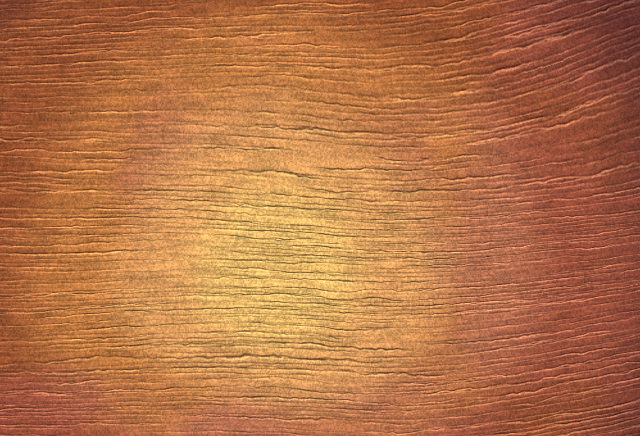
Write a WebGL 1 fragment shader that draws this texture.

```glsl
precision highp float;
uniform vec2 u_resolution;

#define COARSE_ROWS 46.0
#define FINE_ROWS 92.0
#define GROOVE_WIDTH 0.0018
#define GROOVE_DEPTH 0.85
#define RIDGE_LIGHT 0.90
#define GRIT 0.27
#define FALLOFF 1.02
#define GLOW_CENTER vec2(0.64, 0.37)

const vec3 GOLD = vec3(0.94, 0.74, 0.42);
const vec3 AMBER = vec3(0.88, 0.62, 0.37);
const vec3 ORANGE = vec3(0.75, 0.47, 0.25);
const vec3 ROSE = vec3(0.71, 0.43, 0.31);
const vec3 BROWN = vec3(0.58, 0.31, 0.18);
const vec3 MAROON = vec3(0.39, 0.19, 0.17);

float hash(vec2 p) {
  vec3 q = fract(vec3(p.xyx) * 0.1031);
  q += dot(q, q.yzx + 33.33);
  return fract((q.x + q.y) * q.z);
}

float noise(vec2 p) {
  vec2 i = floor(p);
  vec2 f = fract(p);
  f = f * f * (3.0 - 2.0 * f);
  return mix(mix(hash(i), hash(i + vec2(1.0, 0.0)), f.x),
             mix(hash(i + vec2(0.0, 1.0)), hash(i + vec2(1.0)), f.x), f.y);
}

float fbm(vec2 p) {
  float sum = 0.0;
  float gain = 0.5;
  for (int i = 0; i < 4; i++) {
    sum += gain * noise(p);
    p = p * 2.03 + 17.1;
    gain *= 0.5;
  }
  return sum;
}

// Height of the grain line through p: fans upward at right, sags in the middle
float grainHeight(vec2 p) {
  float top = smoothstep(0.5, 1.2, p.y);
  float middle = smoothstep(0.25, 0.55, p.y) * (1.0 - smoothstep(0.55, 0.95, p.y));
  float right = max(p.x - 0.75, 0.0);
  float bend = 0.07 * top * p.x - 0.05 * middle * p.x + 0.14 * right * right;
  bend += 0.03 * (noise(p * vec2(2.0, 2.6) + 4.0) - 0.5);
  return p.y - bend;
}

// x: dark groove, y: lit lip just below it
vec2 grooves(vec2 p, float height, float rows, float seed) {
  float s = height * rows + 1.2 * noise(vec2(p.x * 1.6, height * 9.0) + seed);
  s += 0.75 * (fbm(vec2(p.x * 14.0, height * 18.0) + seed) - 0.5);
  s += 0.16 * (noise(vec2(p.x * 80.0, height * 50.0) + seed) - 0.5);
  float row = floor(s);
  float d = fract(s) - 0.5 + 0.4 * (noise(vec2(p.x * 4.0, row * 7.3 + seed)) - 0.5);
  float presence = smoothstep(0.25, 0.60, noise(vec2(p.x * 4.5 + row * 3.7, row * 5.1 + seed)));
  presence *= 0.30 + 1.15 * noise(vec2(p.x * 34.0, row * 9.7 + seed));
  float w = rows * max(GROOVE_WIDTH, 0.55 / u_resolution.y);
  float lip = d + 1.7 * w;
  return presence * vec2(exp(-d * d / (w * w)), exp(-lip * lip / (w * w)));
}

// Lacquer colour from the bright spot out to the dim corners
vec3 lacquer(vec2 p, float r) {
  float rosy = smoothstep(0.32, 0.60, fbm(p * vec2(2.2, 3.0) + 8.0) + 0.22 * (p.x - 0.75));
  vec3 c = mix(GOLD, AMBER, smoothstep(0.12, 0.30, r));
  c = mix(c, mix(ORANGE, ROSE, rosy), smoothstep(0.29, 0.47, r));
  c = mix(c, BROWN + vec3(0.02, 0.0, 0.05) * rosy, smoothstep(0.48, 0.70, r));
  return mix(c, MAROON, smoothstep(0.74, 1.02, r));
}

void main() {
  vec2 p = gl_FragCoord.xy / u_resolution.y;

  // Uneven pool of light
  vec2 q = p - GLOW_CENTER;
  q.y *= q.y < 0.0 ? 1.2 : 0.97;
  float r = FALLOFF * length(q) + 0.11 * (fbm(p * 3.5 + 2.0) - 0.47);
  vec3 color = lacquer(p, r);

  // Pressed grain, with a few smooth patches
  float height = grainHeight(p);
  vec2 coarse = grooves(p, height, COARSE_ROWS, 3.0);
  vec2 fine = grooves(p, height, FINE_ROWS, 41.0);
  float patches = smoothstep(0.15, 0.42, noise(p * vec2(2.5, 5.0) + 31.0));
  vec2 relief = (coarse + 0.65 * fine) * mix(0.4, 1.0, patches);
  float rim = smoothstep(0.25, 0.65, r);
  vec3 shadow = color * vec3(0.52, 0.44, 0.43);
  vec3 shine = min(color * 1.22 + vec3(0.12, 0.14, 0.10), vec3(1.0));
  color = mix(color, shadow, min(GROOVE_DEPTH * relief.x * mix(1.0, 0.65, rim), 0.95));
  color = mix(color, shine, min(RIDGE_LIGHT * relief.y * mix(0.4, 1.0, rim), 0.95));

  // Short streaks and fine grit
  float streak = noise(vec2(p.x * 20.0, height * 180.0)) - 0.5;
  float grit = noise(p * 340.0) + 0.5 * noise(p * 190.0 + 9.0) - 0.75;
  color *= 1.0 + 0.22 * streak + GRIT * grit;

  gl_FragColor = vec4(clamp(color, 0.0, 1.0), 1.0);
}
```
